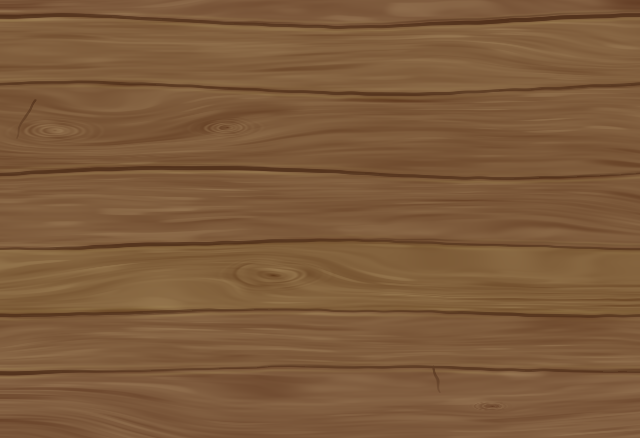
Give the GLSL for this texture, as a Shadertoy shader.

```glsl
// Six wavy wooden planks stacked vertically, the last one wrapping top to bottom.
// Stretched value noise makes the grain; it flows around elliptical knots, and
// thin broken seams with pale lips, plus a few short cracks, are laid over it.

const float TAU = 6.28319;

float hash(vec2 p) {
    vec3 q = fract(p.xyx * 0.1031);
    q += dot(q, q.yzx + 33.33);
    return fract((q.x + q.y) * q.z);
}

float noise(vec2 p) {
    vec2 i = floor(p), f = fract(p);
    f = f * f * (3.0 - 2.0 * f);
    return mix(mix(hash(i), hash(i + vec2(1, 0)), f.x),
               mix(hash(i + vec2(0, 1)), hash(i + vec2(1, 1)), f.x), f.y);
}

float segmentDistance(vec2 p, vec2 a, vec2 b, out float along) {
    vec2 ab = b - a;
    along = clamp(dot(p - a, ab) / dot(ab, ab), 0.0, 1.0);
    return length(p - a - ab * along);
}

// Seams from top to bottom: mean height, cosine and sine amplitude
const vec3 seams[6] = vec3[6](
    vec3(0.952, 0.012, 0.003), vec3(0.798, 0.010, 0.008), vec3(0.605, -0.003, 0.010),
    vec3(0.441, -0.009, 0.000), vec3(0.286, -0.006, 0.002), vec3(0.157, -0.007, 0.000));

// Planks from top to bottom: golden tint, brightness offset
const vec2 tints[6] = vec2[6](
    vec2(-0.2, -0.04), vec2(0.15, 0.03), vec2(0.05, -0.03),
    vec2(0.0, -0.06), vec2(0.55, 0.04), vec2(0.0, 0.03));

// Knots: centre, half width, darkness of the core (negative is pale)
const vec4 knots[4] = vec4[4](
    vec4(0.430, 0.372, 0.090, 0.45), vec4(0.352, 0.710, 0.060, 0.30),
    vec4(0.768, 0.074, 0.030, 0.75), vec4(0.085, 0.700, 0.075, -0.14));

// Cracks: start and end
const vec4 cracks[2] = vec4[2](
    vec4(0.678, 0.162, 0.687, 0.105), vec4(0.052, 0.770, 0.024, 0.685));

void mainImage(out vec4 fragColor, in vec2 fragCoord) {
    vec2 uv = fragCoord / iResolution.xy;
    float pixel = 1.0 / iResolution.y;

    // Seams: broken dark gap, thin side strand, soft shade and pale lips
    int plank = 0;
    float gap = 0.0, shade = 0.0, lip = 0.0, edge = 1.0;
    for (int i = 0; i < 6; i++) {
        float row = float(i) * 7.0;
        float height = seams[i].x + seams[i].y * cos(TAU * uv.x) + seams[i].z * sin(TAU * uv.x);
        height += 0.005 * (noise(vec2(uv.x * 9.0, row)) - 0.5)
                + 0.002 * (noise(vec2(uv.x * 40.0, row + 3.0)) - 0.5);
        float d = uv.y - height;
        if (d < 0.0) plank++;
        edge = min(edge, abs(d));
        float weight = smoothstep(0.15, 0.9, noise(vec2(uv.x * 5.0 + row, 2.5)));
        float width = 0.0004 + 0.0032 * weight;
        gap = max(gap, (0.5 + 0.45 * weight) * (1.0 - smoothstep(width, width + 0.0025, abs(d))));
        float offset = 0.009 - 0.016 * noise(vec2(uv.x * 4.0, row + 5.0));
        float strand = 1.0 - smoothstep(0.0, 0.0015 + pixel, abs(d - offset));
        gap = max(gap, 0.5 * strand * noise(vec2(uv.x * 12.0, row + 6.0)));
        shade = max(shade, exp(-abs(d) / 0.006));
        float below = (d + 0.009) / 0.0035, above = (d - 0.010) / 0.0035;
        lip += exp(-below * below) * noise(vec2(uv.x * 7.0, row + 1.0))
             + 0.7 * exp(-above * above) * noise(vec2(uv.x * 9.0, row + 4.0));
    }
    plank = plank % 6;
    float seed = float(plank) * 17.3;

    // Grain height bends around the knots, which add their own rings
    float grainY = uv.y, rings = 0.0, ringMask = 0.0, core = 0.0;
    for (int i = 0; i < 4; i++) {
        vec4 k = knots[i];
        vec2 d = (uv - k.xy) / vec2(k.z, k.z * 0.4);
        d += 0.3 * (vec2(noise(uv * 18.0), noise(uv * 18.0 + 40.0)) - 0.5);
        float e = length(d);
        grainY -= (uv.y - k.y) * 0.6 * exp(-e * e * 0.4);
        float mask = 1.0 - smoothstep(0.3, 1.3, e);
        rings += mask * (noise(vec2(d.x * 2.5 + seed, e * 13.0)) - 0.5);
        ringMask = max(ringMask, mask);
        core += k.w * (exp(-e * e * 25.0) + 0.2 * exp(-e * e * 1.5));
    }

    // Slow drift makes the fibres slant inside a plank and follow its edges
    float drift = noise(vec2(uv.x * 2.6 + seed, uv.y * 3.0)) - 0.5;
    grainY += 0.11 * drift * smoothstep(0.0, 0.07, edge);
    grainY += 0.009 * noise(vec2(uv.x * 8.0 + seed, uv.y * 22.0));
    vec2 g = vec2(uv.x + seed, grainY);

    float broad = noise(g * vec2(2.5, 17.0)) - 0.5;
    float streak = noise(g * vec2(4.0, 50.0)) - 0.5;
    float fibre = noise(g * vec2(9.0, 120.0)) - 0.5;
    float hair = noise(g * vec2(16.0, 230.0)) - 0.5;
    float patches = noise(g * vec2(5.0, 14.0) + 70.0);
    float darkStroke = smoothstep(0.62, 0.92, noise(g * vec2(5.0, 75.0) + 9.0)) * patches;
    float paleStroke = smoothstep(0.62, 0.92, noise(g * vec2(11.0, 150.0) + 31.0)) * (1.2 - patches);

    float tone = 0.65 + tints[plank].y + 0.17 * broad
               + (1.0 - 0.7 * ringMask) * (0.22 * streak + 0.20 * fibre)
               + 0.18 * hair + 0.60 * rings - core
               - 0.42 * darkStroke + 0.24 * paleStroke
               + 0.32 * lip - 0.16 * shade;

    // Cracks taper towards their far end
    for (int i = 0; i < 2; i++) {
        vec2 aspect = vec2(1.46, 1.0);
        vec2 wobble = vec2(0.008 * (noise(uv * 45.0) - 0.5), 0.0);
        float along;
        float d = segmentDistance((uv + wobble) * aspect, cracks[i].xy * aspect,
                                  cracks[i].zw * aspect, along);
        float width = mix(0.002, 0.0003, along);
        gap = max(gap, mix(0.7, 0.3, along) * (1.0 - smoothstep(width, width + 0.003, d)));
    }

    vec3 wood = mix(vec3(0.37, 0.22, 0.12), vec3(0.56, 0.43, 0.295), clamp(tone, -0.2, 1.2));
    wood += (tints[plank].x + 0.6 * lip) * vec3(0.0, 0.010, -0.025);
    wood = mix(wood, vec3(0.29, 0.165, 0.085), 0.85 * gap);
    fragColor = vec4(wood, 1.0);
}
```
